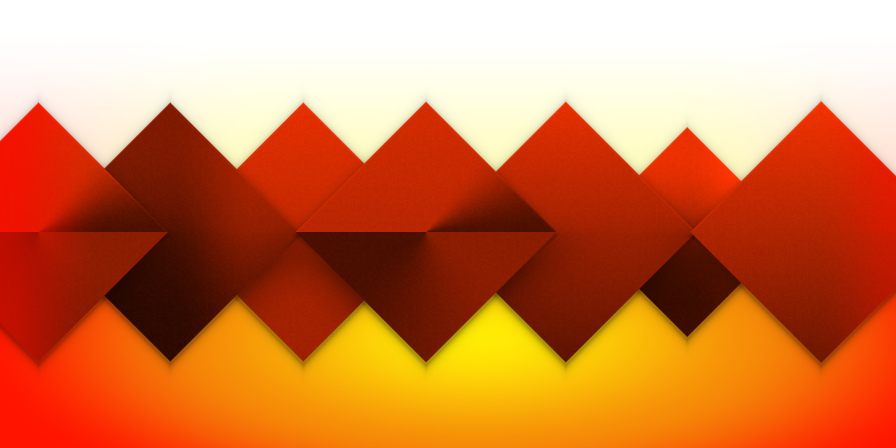
Write a WebGL 2 fragment shader that draws this background.

```glsl
#version 300 es
precision highp float;
// A row of overlapping red paper diamonds across a glowing backdrop, white above
// and fiery below. Diamonds are painted back to front in a loop; each casts a
// soft shadow, then is filled with a vertical, sheened or conic shade.
uniform vec2 u_resolution;
out vec4 fragColor;

const float PI = 3.14159265;
const float ROW_Y = 0.482;
const int COUNT = 7;
const float PLAIN = 0.0, SHEEN = 1.0, CONIC = 2.0;

// Back to front: centre x, half diagonal, kind of shading
const vec3 SHAPES[COUNT] = vec3[](
  vec3(0.677, 0.289, PLAIN), vec3(1.534, 0.234, SHEEN),
  vec3(0.380, 0.289, SHEEN), vec3(1.263, 0.291, PLAIN),
  vec3(0.086, 0.289, CONIC), vec3(0.951, 0.291, CONIC),
  vec3(1.833, 0.292, PLAIN));

// Brightness at the top and bottom tips
const vec2 TONES[COUNT] = vec2[](
  vec2(0.90, 0.62), vec2(0.92, 0.24), vec2(0.50, 0.18), vec2(0.91, 0.36),
  vec2(0.88, 0.55), vec2(0.84, 0.55), vec2(0.96, 0.42));

float hash(vec2 p) {
  return fract(sin(dot(p, vec2(127.1, 311.7))) * 43758.5453);
}

float diamondDistance(vec2 p, float radius) {
  return (abs(p.x) + abs(p.y) - radius) * 0.7071;
}

vec3 ember(float brightness) {
  return brightness * vec3(1.0, 0.205, 0.005);
}

// White sky fading to cream, over an elliptical yellow to red fire glow
vec3 backdrop(vec2 p) {
  float side = smoothstep(0.45, 1.05, abs(p.x - 1.05));
  vec3 cream = mix(vec3(1.0, 0.99, 0.74), vec3(1.0, 0.88, 0.84), side);
  vec3 sky = mix(cream, vec3(1.0), smoothstep(0.58, 0.95, p.y));

  float d = length((p - vec2(1.07, 0.25)) / vec2(1.07, 0.42));
  vec3 fire = mix(vec3(1.0, 0.92, 0.02), vec3(0.96, 0.50, 0.03), smoothstep(0.0, 0.72, d));
  fire = mix(fire, vec3(1.0, 0.08, 0.0), smoothstep(0.58, 1.06, d));
  return mix(fire, sky, smoothstep(0.40, 0.59, p.y));
}

// Each half sweeps from dark to light around the centre
float conicShade(vec2 q, vec2 tone) {
  float turn = fract(atan(q.y, q.x) / PI);
  float upper = mix(0.30, tone.x - 0.12, smoothstep(0.0, 0.32, turn)) + 0.12 * q.y;
  float lower = mix(0.29, tone.y, smoothstep(0.15, 0.85, turn));
  return q.y > 0.0 ? upper : lower;
}

// q is the position relative to the centre, in half diagonals
float shade(vec2 q, float kind, vec2 tone) {
  if (kind == CONIC) return conicShade(q, tone);
  if (kind == SHEEN) {
    float vertical = mix(tone.y, tone.x, smoothstep(-0.75, 0.75, q.y));
    return vertical + 0.24 * smoothstep(0.0, 0.65, q.x) * (1.0 - 0.6 * abs(q.y));
  }
  return mix(tone.y, tone.x, 0.5 + 0.5 * q.y);
}

void main() {
  vec2 p = gl_FragCoord.xy / u_resolution * vec2(2.0, 1.0);
  float edge = 0.8 / u_resolution.y;
  float grain = (hash(floor(p * 256.0)) - 0.5) * 0.035;

  // Red light spilling in from both sides
  float spill = max(smoothstep(0.24, 0.0, p.x), 0.65 * smoothstep(1.82, 2.03, p.x));

  vec3 color = backdrop(p);
  float covered = 0.0;
  for (int i = 0; i < COUNT; i++) {
    vec3 shape = SHAPES[i];
    vec2 local = p - vec2(shape.x, ROW_Y);
    float d = diamondDistance(local, shape.y);

    // Broad shadow on paper behind, thin one on the backdrop
    float drop = max(diamondDistance(local + vec2(0.0, 0.008), shape.y), 0.0);
    float onPaper = 0.40 * exp(-drop * 22.0) * smoothstep(0.06, -0.10, local.y);
    float contact = 0.32 * exp(-drop * 130.0);
    color *= 1.0 - max(onPaper * covered, contact);

    float body = 1.0 - smoothstep(-edge, edge, d);
    vec2 q = local / shape.y;
    vec3 paper = ember(shade(q, shape.z, TONES[i]) + grain);
    paper = mix(paper, vec3(0.98, 0.05, 0.0), spill * (q.y > 0.0 ? 0.85 : 0.65));

    // Faint lit rim along the upper sides
    paper += vec3(0.07, 0.02, 0.0) * smoothstep(-0.006, 0.0, d) * step(0.0, q.y);
    color = mix(color, paper, body);
    covered = max(covered, body);
  }
  fragColor = vec4(clamp(color, 0.0, 1.0), 1.0);
}
```
